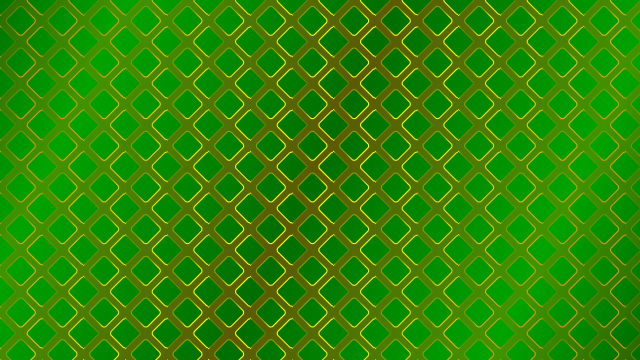
Reproduce this pattern procedurally as a Shadertoy shader.

```glsl
const float CELLS_DOWN = 8.64;
const float SLANT = 0.48;

// Signed distance to a square standing on its corner
float roundedDiamond(vec2 p, float halfSide, float radius) {
    vec2 rotated = vec2(p.x + p.y, p.x - p.y) * 0.70711;
    vec2 q = abs(rotated) - halfSide + radius;
    return length(max(q, 0.0)) + min(max(q.x, q.y), 0.0) - radius;
}

float coverage(float d, float pixel) {
    return clamp(0.5 - d / pixel, 0.0, 1.0);
}

// Offset from the nearest centre of a staggered grid; z is 1 on shifted rows
vec3 staggeredCell(vec2 p) {
    vec2 a = p - round(p);
    vec2 b = fract(p) - 0.5;
    bool shifted = abs(b.x) + abs(b.y) < abs(a.x) + abs(a.y);
    return shifted ? vec3(b, 1.0) : vec3(a, 0.0);
}

// Share of gold on the rim: lower right on plain rows, left on shifted rows
float rimLight(vec2 p, float shifted) {
    float plain = mix(0.38, 1.0, smoothstep(-0.08, 0.2, dot(p, vec2(0.8, 0.6))));
    float mirrored = mix(1.0, 0.18, smoothstep(0.0, 0.05, p.x));
    return mix(plain, mirrored, shifted);
}

void mainImage(out vec4 fragColor, in vec2 fragCoord) {
    vec2 uv = fragCoord / iResolution.y;
    uv.y = 1.0 - uv.y;
    float aspect = iResolution.x / iResolution.y;
    float pixel = CELLS_DOWN / iResolution.y;

    // Slanted sheen: dark middle, two bright ridges, dim far corners
    float along = (uv.x + SLANT * uv.y) / (aspect + SLANT);
    float spread = abs(along - 0.487) / 0.33;
    float sheen = min(spread, 1.0);
    float falloff = max(spread - 1.0, 0.0) * 1.6;

    vec3 tileColor = vec3(0.0, mix(0.43, 0.64, sheen) - 0.24 * falloff, 0.0);
    vec3 bandColor = mix(vec3(0.36, 0.35, 0.0), vec3(0.25, 0.58, 0.0), sheen);
    bandColor = mix(bandColor, vec3(0.15, 0.38, 0.0), min(falloff, 1.0));
    vec3 goldColor = mix(vec3(1.0, 0.98, 0.0), vec3(0.85, 0.6, 0.0), sheen * sheen);

    // Tiles with a fine rim; shifted tiles have tight right-hand corners
    vec3 cell = staggeredCell(uv * CELLS_DOWN - 0.5);
    float radius = cell.z > 0.5 && cell.x > 0.0 ? 0.02 : 0.07;
    float d = roundedDiamond(cell.xy, 0.26, radius);
    float rim = coverage(abs(d - 0.008) - 0.013, pixel);

    vec3 color = mix(bandColor, tileColor, coverage(d, pixel));
    color = mix(color, goldColor, rim * rimLight(cell.xy, cell.z));
    fragColor = vec4(color, 1.0);
}
```
